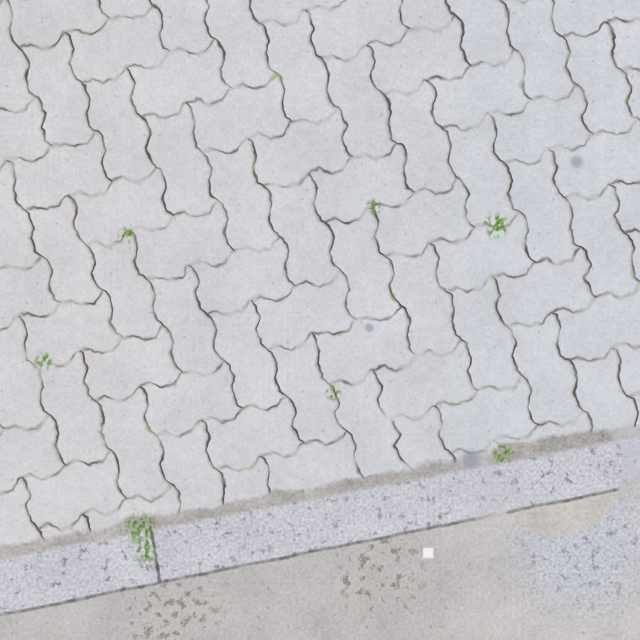
Reproduce this texture procedurally as a three.js fragment shader.

```glsl
// Pale interlocking pavers in a tilted herringbone, a kerb and rough ground.
// Clipped waves bend a skewed grid so its cell edges become zigzag seams;
// kerb, sand, ground, a round patch and weeds are layered over it.
varying vec2 vUv;

const float TAU = 6.2832;
const vec2 GRID_ORIGIN = vec2(0.488, 0.716);
const vec2 ACROSS = vec2(0.0700, 0.0227);
const vec2 DOWN = vec2(0.0251, -0.0771);
const float ZIGZAG = 0.078;
const vec2 KERB_TOP = vec2(0.125, 0.192);   // height at left, slope
const vec2 KERB_FOOT = vec2(0.039, 0.203);
const vec2 PATCH_CENTRE = vec2(0.870, 0.264);
const float PATCH_RADIUS = 0.102;
const float SAND_WIDTH = 0.020;

const vec3 PAVER = vec3(0.818, 0.817, 0.834);
const vec3 SEAM_DUST = vec3(0.69, 0.675, 0.665);
const vec3 SEAM_DARK = vec3(0.36, 0.345, 0.35);
const vec3 SAND = vec3(0.70, 0.685, 0.675);
const vec3 KERB = vec3(0.785, 0.785, 0.815);
const vec3 GROUND = vec3(0.75, 0.74, 0.735);
const vec3 CRUMB = vec3(0.52, 0.49, 0.48);
const vec3 WET = vec3(0.765, 0.775, 0.82);
const vec3 WEED = vec3(0.42, 0.56, 0.27);

vec2 gradient(vec2 cell) {
  float angle = TAU * fract(sin(dot(cell, vec2(127.1, 311.7))) * 43758.5);
  return vec2(cos(angle), sin(angle));
}

float noise(vec2 p) {
  vec2 i = floor(p), f = fract(p), u = f * f * (3.0 - 2.0 * f), e = vec2(1.0, 0.0);
  float low = mix(dot(gradient(i), f), dot(gradient(i + e), f - e), u.x);
  float high = mix(dot(gradient(i + e.yx), f - e.yx), dot(gradient(i + 1.0), f - 1.0), u.x);
  return mix(low, high, u.y);
}

float fbm(vec2 p) {
  float sum = 0.0, gain = 0.6;
  for (int i = 0; i < 4; i++) {
    sum += gain * noise(p);
    p = mat2(0.8, 0.6, -0.6, 0.8) * p * 2.1 + 17.3;
    gain *= 0.55;
  }
  return sum;
}

float cross2(vec2 a, vec2 b) { return a.x * b.y - a.y * b.x; }
float fade(float near, float far, float d) { return 1.0 - smoothstep(near, far, d); }
float blob(vec2 p, float x, float y, float r) { return fade(0.3 * r, r, length(p - vec2(x, y))); }

float weed(vec2 p, float x, float y, float r) {
  return blob(p, x, y, r) * smoothstep(-0.2, 0.2, noise(p * vec2(150.0, 100.0)));
}

float zigzag(float t) { return ZIGZAG * clamp(1.5 * cos(TAU * t), -1.0, 1.0); }

// Pushes away an edge that lies inside a block.
float hidden(float phase, float skip) { return 9.0 * step(abs(phase - skip), 0.5); }

vec3 pavers(vec2 uv, float grain) {
  vec2 p = uv - GRID_ORIGIN;
  vec2 g = vec2(cross2(p, DOWN), cross2(ACROSS, p)) / cross2(ACROSS, DOWN);
  g -= vec2(0.19, -0.09) * smoothstep(1.0, 2.0, 0.25 * (g.y - g.x));
  g += 0.06 * vec2(noise(uv * 45.0), noise(uv * 45.0 + 31.0));
  g += 0.03 * vec2(noise(uv * 120.0 + 7.0), noise(uv * 120.0 + 53.0));
  vec2 bent = g - vec2(zigzag(g.y - 0.03) - 0.035, -zigzag(g.x - 0.08) - 0.12);

  // Four phases per row: 0-1 is a flat block, 3-2 a steep one
  vec2 cell = floor(bent), f = fract(bent);
  float phase = mod(cell.x - cell.y, 4.0);
  float after = f.x + hidden(phase, 1.0), before = 1.0 - f.x + hidden(phase, 0.0);
  float level = min(f.y + hidden(phase, 2.0), 1.0 - f.y + hidden(phase, 3.0));

  float wear = noise(uv * 24.0 + 8.0) + 0.8 * noise(uv * 62.0 + 3.0);
  vec3 col = PAVER + 0.05 * fbm(uv * 11.0) + grain;
  col += mix(vec3(0.006, 0.0, -0.004), vec3(-0.01, 0.0, 0.008), smoothstep(0.1, 0.8, uv.x));

  // Dust fills the seams; a thin broken shadow runs beside it
  float dust = max(fade(0.02, 0.085, min(after + 0.025, before)), 0.85 * fade(0.015, 0.065, level));
  col = mix(col, SEAM_DUST, clamp(dust * (0.72 + 0.6 * wear), 0.0, 1.0));
  float shadow = fade(0.008, 0.045, min(after, before + 0.012)) * (0.74 + 0.9 * wear);
  float crack = fade(0.004, 0.034, level) * (0.2 + 0.9 * wear);
  col = mix(col, SEAM_DARK, clamp(max(shadow, crack), 0.0, 0.95));
  float moss = fade(0.02, 0.09, min(min(after, before), level)) * smoothstep(0.4, 0.58, noise(uv * 29.0 + 5.0));
  return mix(col, WEED + 0.12, 0.5 * moss);
}

void main() {
  vec2 uv = vUv;
  float fine = noise(uv * 210.0), cloud = fbm(uv * 14.0), rough = fbm(uv * 75.0 + 21.0);
  float grain = 0.035 * fine + 0.04 * rough - 0.07 * smoothstep(0.4, 0.6, noise(uv * 130.0 + 60.0));
  float patchMask = fade(-0.004, 0.004, length(uv - PATCH_CENTRE) - PATCH_RADIUS);
  float smear = smoothstep(0.7, 0.8, uv.x) * (1.0 - patchMask);
  float overTop = uv.y - KERB_TOP.x - KERB_TOP.y * uv.x + 0.006 * cloud + 0.003 * rough;
  float overFoot = uv.y - KERB_FOOT.x - KERB_FOOT.y * uv.x + 0.004 * cloud;

  // Ground with crumbs and a pitted bluish stain
  vec3 ground = GROUND + 0.09 * cloud + 1.5 * grain + 0.035 * smoothstep(0.6, 0.9, uv.x);
  float litter = 0.12 + blob(uv, 0.595, 0.105, 0.095) + 0.7 * blob(uv, 0.26, 0.045, 0.12);
  ground = mix(ground, CRUMB, min(litter, 0.8) * smoothstep(0.0, 0.4, rough + 0.4 * cloud));
  vec3 pitted = WET - 0.2 * smoothstep(0.05, 0.4, rough) + 0.12 * fine;
  ground = mix(ground, pitted, 0.85 * blob(uv, 0.91, 0.15, 0.15) * (1.0 - patchMask));
  ground = mix(ground, vec3(0.785, 0.765, 0.745) + 0.08 * cloud + 1.5 * grain, 0.7 * patchMask);

  // Kerb with speckles, one joint and a shadowed foot
  vec3 kerb = KERB + 0.06 * cloud + 0.1 * fine - 0.2 * smoothstep(0.1, 0.45, rough);
  kerb = mix(kerb, WET + 0.05 * cloud, 0.5 * smear);
  float joint = abs(uv.x - 0.242 + 0.18 * (uv.y - 0.13) + 0.01 * cloud);
  kerb = mix(kerb, SEAM_DARK, (0.7 + rough) * fade(0.0005, 0.004, joint));
  vec3 col = mix(ground, kerb, smoothstep(-0.004, 0.004 + 0.02 * smear, overFoot));
  float footLine = (1.0 - smear) * fade(0.0005, 0.0045, abs(overFoot));
  col = mix(col, SEAM_DARK, footLine * clamp(0.48 + 0.7 * rough + 0.5 * cloud, 0.0, 0.9));

  // Sand strip, then paving above it
  vec3 sand = SAND + 0.14 * cloud + 2.0 * grain - 0.03 * patchMask;
  col = mix(col, mix(sand, WET, 0.4 * smear), smoothstep(-0.004, 0.006, overTop));
  float pavingEdge = overTop - SAND_WIDTH - 0.014 * noise(uv * 22.0) - 0.006 * patchMask;
  col = mix(col, pavers(uv, grain) + 0.008 * patchMask, smoothstep(-0.004, 0.006, pavingEdge));

  // Small stains, a pale flake and weeds
  float stain = blob(uv, 0.901, 0.747, 0.014) + blob(uv, 0.577, 0.488, 0.01) + blob(uv, 0.735, 0.283, 0.02);
  col = mix(col, vec3(0.58, 0.6, 0.67), 0.65 * stain);
  vec2 flake = abs(uv - vec2(0.669, 0.136));
  col = mix(col, vec3(0.94), fade(0.006, 0.01, max(flake.x, flake.y)));
  float weeds = weed(uv, 0.22, 0.174, 0.032) + weed(uv, 0.228, 0.137, 0.024)
    + weed(uv, 0.776, 0.647, 0.026) + weed(uv, 0.584, 0.677, 0.016) + weed(uv, 0.198, 0.633, 0.017)
    + weed(uv, 0.068, 0.436, 0.018) + weed(uv, 0.521, 0.386, 0.016) + weed(uv, 0.785, 0.29, 0.022);
  col = mix(col, WEED + 0.3 * fine, 0.85 * min(weeds, 1.0));
  gl_FragColor = vec4(clamp(col, 0.0, 1.0), 1.0);
}
```
